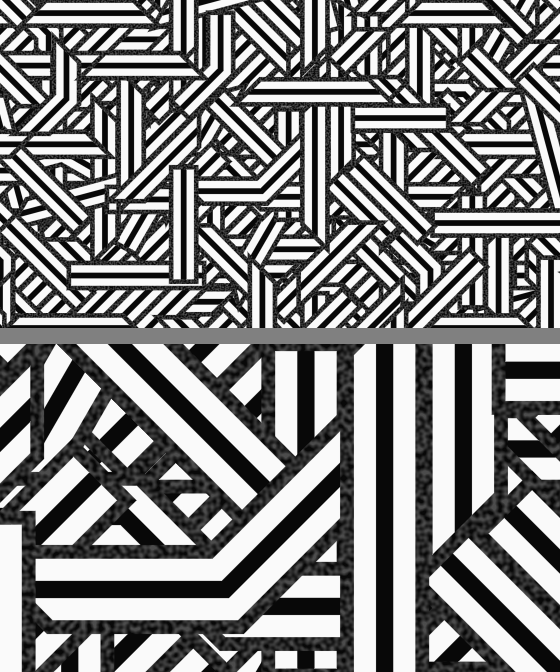
Top, the full canvas; bottom, a detail of the centre.
Reproduce this pattern procedurally as a Shadertoy shader.

```glsl
// Layered weave of twin-striped bands running at 45 degree steps, some tilted or bent.
// Each layer scatters one band per grid cell; bands are painted in a fixed order,
// so every one covers those below. Band borders carry a fine gradient-noise grain.

const float PI = 3.14159265;
const float CELL = 0.28;      // grid size, in canvas heights
const float STRIPE = 0.0225;  // white stripe width
const float GAP = 0.0175;     // black core between the stripes
const float BORDER = 0.014;   // grainy margin around the stripes
const float PITCH = 2.0 * (STRIPE + GAP);
const float HALF_BAND = 0.5 * GAP + STRIPE + BORDER;
const int LAYERS = 6;

const vec3 WHITE = vec3(0.98);
const vec3 BLACK = vec3(0.03);

vec3 hash3(vec3 p) {
    p = fract(p * vec3(0.1031, 0.1030, 0.0973));
    p += dot(p, p.yxz + 33.33);
    return fract((p.xxy + p.yxx) * p.zyx);
}

float cornerGradient(vec2 corner, vec2 offset) {
    float a = 2.0 * PI * hash3(vec3(corner, 7.0)).x;
    return dot(vec2(cos(a), sin(a)), offset);
}

float gradientNoise(vec2 p) {
    vec2 i = floor(p), f = p - i;
    vec2 w = f * f * f * (f * (f * 6.0 - 15.0) + 10.0);
    vec2 e = vec2(0.0, 1.0);
    float low = mix(cornerGradient(i, f), cornerGradient(i + e.yx, f - e.yx), w.x);
    float high = mix(cornerGradient(i + e, f - e), cornerGradient(i + e.yy, f - e.yy), w.x);
    return mix(low, high, w.y);
}

// Coordinates of p in a frame turned by angle
vec2 toFrame(vec2 p, float angle) {
    float c = cos(angle), s = sin(angle);
    return vec2(c * p.x + s * p.y, c * p.y - s * p.x);
}

// Coverage of a shape from its signed distance
float cover(float dist, float soft) {
    return 1.0 - smoothstep(-soft, soft, dist);
}

// Border, black core and two stripes; endDist is negative inside the band's ends
vec3 bandColor(float across, float endDist, vec3 borderTone, float soft) {
    float stripeMid = 0.5 * (GAP + STRIPE);
    float inner = endDist + BORDER;
    float core = max(across - stripeMid, inner);
    float stripe = max(abs(across - stripeMid) - 0.5 * STRIPE, inner);
    vec3 color = mix(borderTone, BLACK, cover(core, soft));
    return mix(color, WHITE, cover(stripe, soft));
}

// Paints the band that belongs to one grid cell over the given color
vec3 paintBand(vec3 below, vec2 p, vec2 cell, vec2 shift, float seed, vec3 borderTone, float soft) {
    vec3 place = hash3(vec3(cell + 50.0, seed));
    vec3 form = hash3(vec3(cell.yx + 90.0, seed + 47.0));
    vec3 ends = hash3(vec3(cell + 130.0, seed + 83.0));

    float bend = form.x > 0.84 ? PI / 8.0 : 0.0;
    float tilt = form.y > 0.9 ? PI / 12.0 : 0.0;
    float angle = floor(place.z * 4.0) * PI / 4.0 + tilt + bend;

    // Snap the centre line so that parallel bands share their borders
    vec2 center = toFrame((cell + mix(vec2(0.15), vec2(0.85), place.xy)) * CELL - shift, angle);
    center.y = round(center.y / PITCH) * PITCH;

    // Mirroring at the centre gives bent bands a mitred corner
    vec2 q = toFrame(p, angle) - center;
    q.x = abs(q.x);
    q = toFrame(q, bend);

    float skew = floor(ends.x * 3.0) - 1.0;
    float halfLength = mix(0.13, 0.24, ends.y);
    float endDist = (q.x - halfLength + skew * q.y) / sqrt(1.0 + skew * skew);
    float across = abs(q.y);
    float band = max(across - HALF_BAND, endDist);
    return mix(below, bandColor(across, endDist, borderTone, soft), cover(band, soft));
}

void mainImage(out vec4 fragColor, in vec2 fragCoord) {
    vec2 p = fragCoord / iResolution.y;
    float soft = 0.7 / iResolution.y;

    // Grain of the borders
    float grain = gradientNoise(p * 170.0 + 0.37);
    vec3 borderTone = vec3(clamp(0.16 + 0.35 * grain, 0.03, 0.3));

    // Diagonal hatch behind all bands
    float diagonal = toFrame(p, PI / 4.0).y;
    float hatch = abs(diagonal - round(diagonal / PITCH) * PITCH);
    vec3 color = bandColor(hatch, -1.0, borderTone, soft);

    // Nine cells around p, visited by their index modulo 3 to keep one global order
    for (int layer = 0; layer < LAYERS; layer++) {
        float seed = float(layer) * 11.0 + 3.0;
        vec2 shift = CELL * fract(float(layer) * vec2(0.37, 0.61));
        vec2 home = floor((p + shift) / CELL);
        for (int k = 0; k < 9; k++) {
            vec2 turn = vec2(float(k % 3), float(k / 3));
            vec2 cell = home + mod(turn - home + 1.0, 3.0) - 1.0;
            color = paintBand(color, p, cell, shift, seed, borderTone, soft);
        }
    }
    fragColor = vec4(color, 1.0);
}
```
